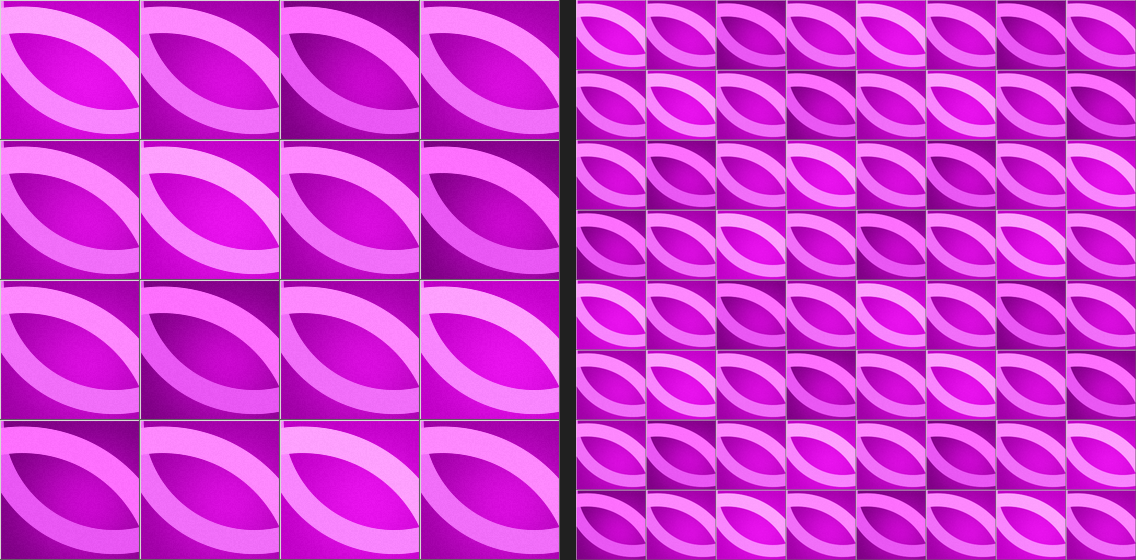
Left, the tile; right, the same tile 2 across and 2 down.
Give the GLSL for this pattern, as a three.js fragment shader.

```glsl
// Four by four glossy magenta tiles, each crossed by two pale arcs that enclose a lens.
// Arcs are ring distance functions over a radial glow; a bevel frames each tile,
// and a Gray-code order of rows cycles the tiles through bright, middle and dark.
varying vec2 vUv;

const float TILES = 4.0;
const float GRAIN_CELLS = 512.0;
const float EDGE = 0.004;
const float BEVEL = 0.0078;
const float HALF_PI = 1.5707963;

float hash(vec2 cell) {
  vec3 q = fract(cell.xyx * 0.1031);
  q += dot(q, q.yzx + 33.33);
  return fract((q.x + q.y) * q.z);
}

// Coverage of a shape from its signed distance.
float cover(float dist) {
  return 1.0 - smoothstep(-EDGE, EDGE, dist);
}

float ring(vec2 p, vec2 center, float radius, float halfWidth) {
  return cover(abs(length(p - center) - radius) - halfWidth);
}

// 1 for bright, 0 for middle, -1 for dark tiles.
float tileShade(vec2 cell) {
  float row = TILES - 1.0 - cell.y;
  float brightColumn = row < 1.5 ? row : 5.0 - row;
  return cos(HALF_PI * (cell.x - brightColumn));
}

vec3 glow(vec2 p, float shade) {
  vec3 core = vec3(0.85, 0.05, 0.87) + shade * vec3(0.06, 0.02, 0.06);
  vec3 rim = vec3(0.62, 0.0, 0.645) + shade * vec3(0.13, 0.0, 0.13);
  float dist = length(p - vec2(0.635, 0.39));
  return mix(core, rim, smoothstep(0.0, 0.75, dist));
}

vec3 arcs(vec3 color, vec2 p, float shade) {
  vec3 lowerColor = vec3(0.945, 0.43, 0.975) + shade * vec3(0.03, 0.09, 0.02);
  vec3 upperColor = vec3(0.995, 0.53, 0.995) + shade * vec3(0.0, 0.095, 0.0);
  color = mix(color, lowerColor, ring(p, vec2(0.815, 1.003), 0.875, 0.086));
  return mix(color, upperColor, ring(p, vec2(0.161, -0.161), 1.0195, 0.095));
}

// Light along the left and top, dark along the right and bottom.
vec3 bevel(vec3 color, vec2 p) {
  float light = cover(min(p.x, 1.0 - p.y) - BEVEL);
  float dark = cover(min(1.0 - p.x, p.y) - BEVEL);
  color = mix(color, vec3(0.84, 0.84, 0.83), light);
  return mix(color, vec3(0.38), dark);
}

void main() {
  vec2 grid = vUv * TILES;
  vec2 p = fract(grid);
  float shade = tileShade(mod(floor(grid), TILES));

  vec3 color = arcs(glow(p, shade), p, shade);

  // Fine grain
  float grain = hash(mod(floor(vUv * GRAIN_CELLS), GRAIN_CELLS)) - 0.5;
  color += 0.025 * grain;

  gl_FragColor = vec4(clamp(bevel(color, p), 0.0, 1.0), 1.0);
}
```
